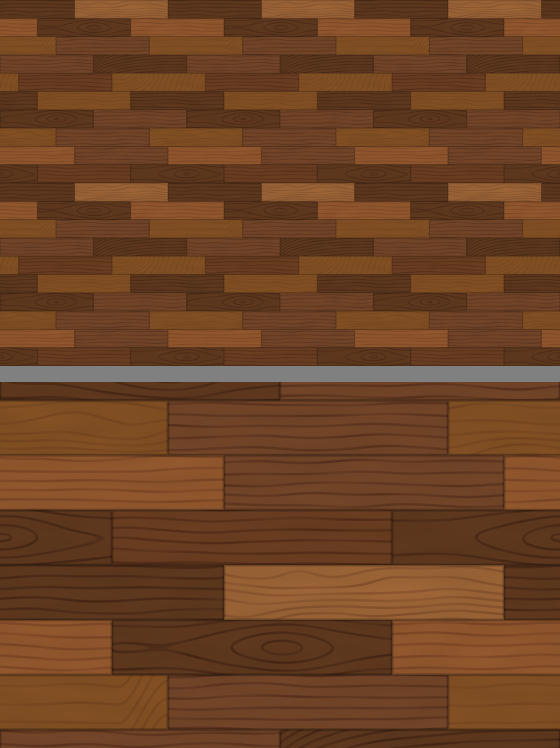
Top, the full canvas; bottom, a detail of the centre.
This texture is drawn by a Shadertoy shader. Its source:

```glsl
// Staggered wooden parquet: brown planks with drawn grain, knots and arches.

#define TILES vec2(3.0, 2.0)     // repeats across and down
#define ROWS 10                  // plank rows in one repeat
#define PLANK_LENGTH 5.12        // plank length in plank heights
#define GRAIN_WIDTH 0.022        // half width of a grain line
#define GRAIN_DEPTH 0.30         // darkening by grain lines
#define SEAM_WIDTH 0.025         // half width of the gap between planks
#define SEAM_DEPTH 0.28          // darkening in the gap
#define MOTTLE 0.035             // soft brightness variation

// Plank tones, dark to light, then an in-between brown
const vec3 TONES[6] = vec3[6](
    vec3(0.36, 0.215, 0.115), vec3(0.44, 0.265, 0.155),
    vec3(0.50, 0.305, 0.135), vec3(0.56, 0.335, 0.175),
    vec3(0.60, 0.385, 0.210), vec3(0.405, 0.235, 0.125));

// Contrast of the grain on each tone
const float CONTRAST[6] = float[6](1.0, 0.85, 0.4, 0.65, 0.6, 0.9);

// Per row: shift in plank lengths, then tone and grain style of both planks
const float SHIFT[ROWS] = float[ROWS](0.8, 0.4, 0.6, 0.0, 0.2, 0.4, 0.0, 0.6, 0.8, 0.4);
const int TONE[2 * ROWS] = int[2 * ROWS](4,0, 0,3, 1,2, 1,0, 5,2, 2,0, 0,1, 1,2, 1,3, 5,0);
const int STYLE[2 * ROWS] = int[2 * ROWS](5,0, 1,0, 0,4, 0,2, 0,3, 5,0, 1,0, 0,5, 0,0, 0,1);

vec2 hashGradient(vec2 cell) {
    vec2 h = vec2(dot(cell, vec2(127.1, 311.7)), dot(cell, vec2(269.5, 183.3)));
    return 2.0 * fract(sin(h) * 43758.5) - 1.0;
}

float gradientNoise(vec2 p) {
    vec2 i = floor(p), f = fract(p);
    vec2 u = f * f * f * (f * (f * 6.0 - 15.0) + 10.0);
    float a = dot(hashGradient(i), f);
    float b = dot(hashGradient(i + vec2(1, 0)), f - vec2(1, 0));
    float c = dot(hashGradient(i + vec2(0, 1)), f - vec2(0, 1));
    float d = dot(hashGradient(i + vec2(1, 1)), f - vec2(1, 1));
    return mix(mix(a, b, u.x), mix(c, d, u.x), u.y);
}

// Height field whose integer contours are the grain lines; y runs downwards
float grainField(vec2 p, int style, float seed) {
    float warp = gradientNoise(vec2(p.x * 0.6, p.y * 1.5) + seed * 17.3);
    float field = 5.0 * p.y + 0.7 * warp;                       // straight
    if (style == 1) {                                           // knot
        vec2 d = p - vec2(3.1, 0.5);
        field = 6.5 * length(vec2(0.45 * tanh(0.8 * d.x), d.y)) + 0.5 * warp;
    } else if (style == 2) {                                    // arch
        field = 6.0 * (p.y - 0.95 * exp(-0.8 * p.x)) + 0.4 * warp;
    } else if (style == 3) {                                    // rings
        field = 4.0 * length((p - vec2(0.35, 0.0)) * vec2(0.9, 1.4)) + 1.2 * warp;
    } else if (style == 4) {                                    // bent end
        field = 3.0 * p.y + 3.5 * smoothstep(4.2, PLANK_LENGTH, p.x) + 0.5 * warp;
    } else if (style == 5) {                                    // wavy
        field = 5.5 * p.y + 2.2 * warp;
    }
    return field + 0.37 * seed;
}

// Coverage of the grain lines, kept even in width by the field's slope
float grainLines(vec2 p, int style, float seed, float pixel) {
    const float e = 0.01;
    float f = grainField(p, style, seed);
    vec2 slope = vec2(grainField(p + vec2(e, 0), style, seed),
                      grainField(p + vec2(0, e), style, seed)) - f;
    float dist = abs(fract(f) - 0.5) / max(length(slope) / e, 1.0);
    float fade = 0.75 + 0.7 * gradientNoise(p * vec2(0.9, 4.0) + seed * 5.1);
    return fade * (1.0 - smoothstep(GRAIN_WIDTH - 0.5 * pixel, GRAIN_WIDTH + 0.5 * pixel, dist));
}

vec3 parquet(vec2 uv, float pixel) {
    // Locate the plank and the position inside it
    float y = (1.0 - uv.y) * TILES.y * float(ROWS);
    int row = int(mod(floor(y), float(ROWS)));
    float x = uv.x * TILES.x * 2.0 - SHIFT[row];
    int plank = 2 * row + int(mod(floor(x), 2.0));
    vec2 p = vec2(fract(x) * PLANK_LENGTH, fract(y));
    float seed = float(plank);
    int tone = TONE[plank];

    // Base colour with soft streaks
    float streak = gradientNoise(p * vec2(0.8, 3.0) + seed * 9.7);
    vec3 color = TONES[tone] * (1.0 + MOTTLE * 2.0 * streak);

    // Grain, slightly red
    float grain = grainLines(p, STYLE[plank], seed, pixel);
    color *= 1.0 - GRAIN_DEPTH * CONTRAST[tone] * grain * vec3(0.85, 1.1, 1.1);

    // Seam around the plank
    vec2 edge = min(p, vec2(PLANK_LENGTH, 1.0) - p);
    float seam = 1.0 - smoothstep(SEAM_WIDTH - 0.5 * pixel, SEAM_WIDTH + 0.5 * pixel, min(edge.x, edge.y));
    return color * (1.0 - SEAM_DEPTH * seam);
}

void mainImage(out vec4 fragColor, in vec2 fragCoord) {
    float pixel = TILES.y * float(ROWS) / iResolution.y;

    // Average four samples per pixel
    vec3 color = vec3(0.0);
    for (int i = 0; i < 4; i++) {
        vec2 offset = 0.5 * vec2(i % 2, i / 2) - 0.25;
        color += 0.25 * parquet((fragCoord + offset) / iResolution.xy, pixel);
    }
    fragColor = vec4(color, 1.0);
}
```
